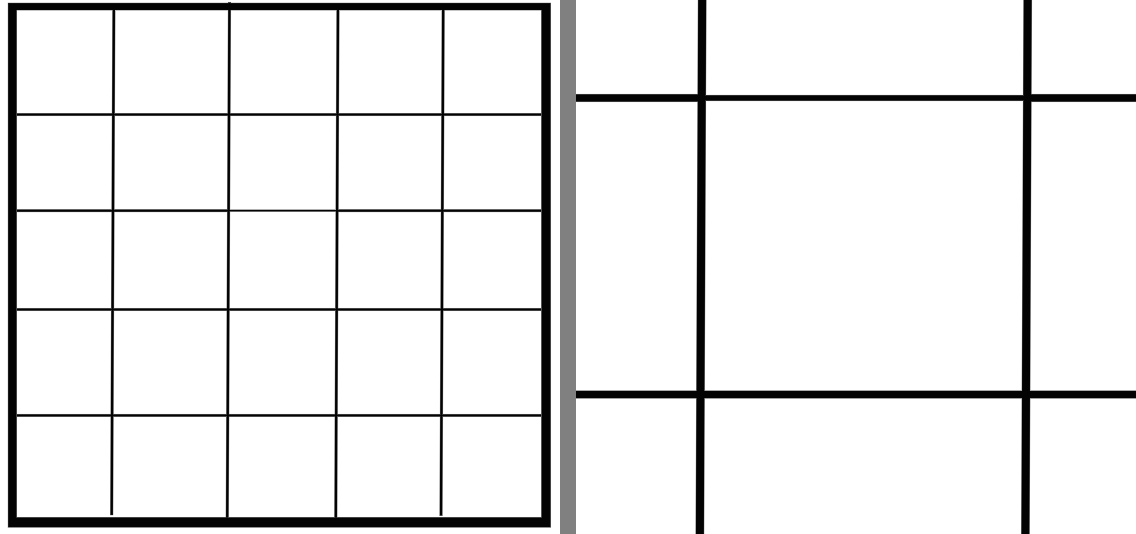
Left: the whole. Right: its middle third, enlarged.
A Shadertoy shader for this pattern:

```glsl
#define INK vec3(0.01)
#define PAPER vec3(1.0)
#define FRAME_OUTER vec4(0.0150, 0.0123, 1.0314, 0.9945)
#define FRAME_INNER vec4(0.0314, 0.0314, 1.0137, 0.9809)
#define COLUMNS vec4(0.2111, 0.4276, 0.6308, 0.8279)
#define ROWS vec4(0.2220, 0.4204, 0.6055, 0.7855)
#define COLUMN_WIDTH 0.0052
#define ROW_WIDTH 0.0048
#define THIN_WIDTH 0.0036
#define LEAN 0.0043

// Signed distance to a box given as (left, bottom, right, top)
float boxDistance(vec2 p, vec4 box) {
    vec2 d = abs(p - 0.5 * (box.xy + box.zw)) - 0.5 * (box.zw - box.xy);
    return length(max(d, 0.0)) + min(max(d.x, d.y), 0.0);
}

void mainImage(out vec4 fragColor, in vec2 fragCoord) {
    // Canvas height is one unit
    vec2 p = fragCoord / iResolution.y;
    float pixel = 1.0 / iResolution.y;

    // Heavy outer frame
    float ink = max(boxDistance(p, FRAME_OUTER), -boxDistance(p, FRAME_INNER));

    // Columns lean slightly; the outer ones stop short of the frame
    vec4 columnFoot = vec4(0.0355, 0.0300, 0.0300, 0.0342);
    vec4 columnHead = vec4(0.9850, 0.9958, 0.9850, 0.9850);
    vec2 leaned = vec2(p.x - LEAN * (p.y - 0.5), p.y);
    for (int i = 0; i < 4; i++) {
        float halfWidth = 0.5 * COLUMN_WIDTH;
        vec4 bar = vec4(COLUMNS[i] - halfWidth, columnFoot[i],
                        COLUMNS[i] + halfWidth, columnHead[i]);
        ink = min(ink, boxDistance(leaned, bar));
    }

    // Rows span the frame; one segment above the centre cell is thinner
    bool centreColumn = leaned.x > COLUMNS.y && leaned.x < COLUMNS.z;
    for (int i = 0; i < 4; i++) {
        float width = (i == 2 && centreColumn) ? THIN_WIDTH : ROW_WIDTH;
        vec4 bar = vec4(FRAME_INNER.x, ROWS[i] - 0.5 * width,
                        FRAME_INNER.z, ROWS[i] + 0.5 * width);
        ink = min(ink, boxDistance(p, bar));
    }

    float coverage = 1.0 - smoothstep(-0.8 * pixel, 0.8 * pixel, ink);
    fragColor = vec4(mix(PAPER, INK, coverage), 1.0);
}
```
